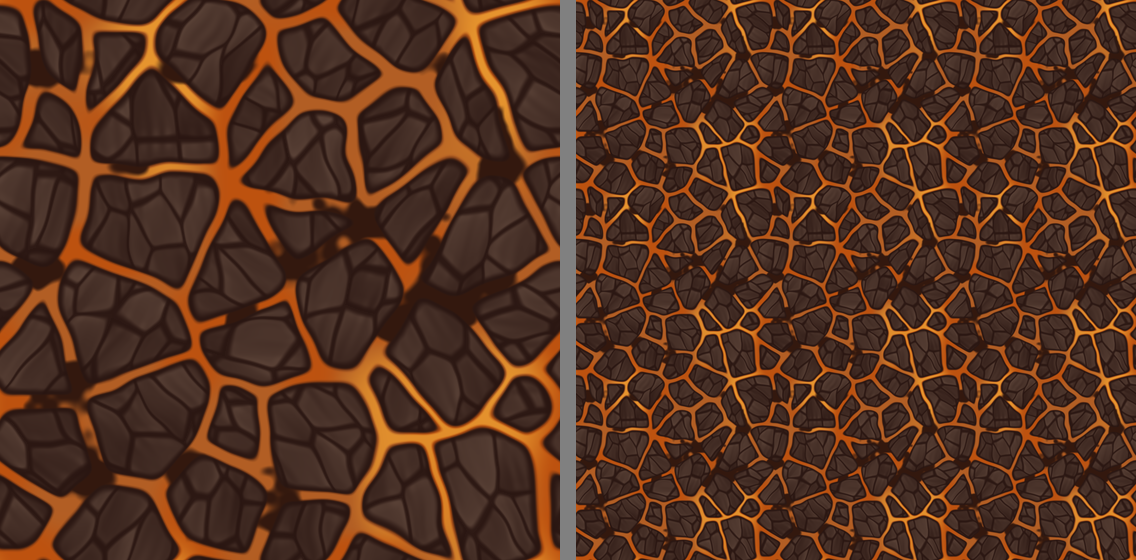
Left, the tile; right, the same tile 3 across and 3 down.
Give the GLSL for this texture, as a Shadertoy shader.

```glsl
// Cracked volcanic rock over glowing lava, tiling in both directions.
// A weighted Voronoi diagram makes the angular rocks; a second, stretched one
// in each rock's own frame splits it into painted facets with dark cracks.

const float ROCKS = 6.0;          // rocks per canvas side
const float LOCAL_PERIOD = 512.0; // wrap far outside any single rock

const vec3 ROCK_SHADOW = vec3(0.16, 0.083, 0.066);
const vec3 ROCK_LIGHT  = vec3(0.365, 0.27, 0.225);
const vec3 LAVA_BROWN  = vec3(0.37, 0.17, 0.07);
const vec3 LAVA_DEEP   = vec3(0.74, 0.32, 0.06);
const vec3 LAVA_ORANGE = vec3(0.70, 0.37, 0.14);
const vec3 LAVA_YELLOW = vec3(0.90, 0.58, 0.18);
const vec3 SOOT        = vec3(0.20, 0.095, 0.055);

struct Cell {
    vec2 toSite; // vector from the point to the cell's site
    vec2 id;     // wrapped grid index
    float edge;  // distance to the rounded cell border
};

float hash(vec2 p) {
    return fract(sin(dot(p, vec2(127.1, 311.7))) * 43758.5453);
}

vec2 hash2(vec2 p) {
    return vec2(hash(p), hash(p + vec2(19.3, 47.9)));
}

// Value noise that repeats after a whole number of lattice steps
float noise(vec2 p, float period) {
    vec2 i = floor(p), f = fract(p);
    f = f * f * (3.0 - 2.0 * f);
    vec2 a = mod(i, period), b = mod(i + 1.0, period);
    return mix(mix(hash(a), hash(vec2(b.x, a.y)), f.x),
               mix(hash(vec2(a.x, b.y)), hash(b), f.x), f.y);
}

vec2 siteOf(vec2 cell, float period, float jitter) {
    return cell + 0.5 + jitter * (hash2(mod(cell, period)) - 0.5);
}

float weightOf(vec2 cell, float period, float spread) {
    return spread * hash(mod(cell, period) + 73.7);
}

// Weighted Voronoi cell; a larger sharpness gives tighter corners
Cell weightedCell(vec2 p, float period, float jitter, float spread, float sharpness) {
    vec2 base = floor(p), nearest = vec2(0.0);
    Cell cell;
    float best = 1e9;
    for (int y = -2; y <= 2; y++)
    for (int x = -2; x <= 2; x++) {
        vec2 g = base + vec2(x, y);
        vec2 r = siteOf(g, period, jitter) - p;
        float power = dot(r, r) - weightOf(g, period, spread);
        if (power < best) {
            best = power;
            nearest = g;
            cell.toSite = r;
        }
    }
    cell.id = mod(nearest, period);

    // Smooth minimum of the distances to all bisectors
    float sum = 1e-9;
    for (int y = -2; y <= 2; y++)
    for (int x = -2; x <= 2; x++) {
        vec2 g = base + vec2(x, y);
        if (g == nearest) continue;
        vec2 r = siteOf(g, period, jitter) - p;
        float power = dot(r, r) - weightOf(g, period, spread);
        sum += exp(-sharpness * (power - best) / (2.0 * length(r - cell.toSite) + 1e-4));
    }
    cell.edge = -log(sum) / sharpness;
    return cell;
}

// Facets, cracks and brush strokes inside one rock
vec3 rockColor(Cell rock, float depth) {
    float angle = 0.9 + 2.2 * hash(rock.id + 5.1);
    vec2 along = vec2(cos(angle), sin(angle));
    vec2 turned = vec2(dot(rock.toSite, along), dot(rock.toSite, vec2(-along.y, along.x)));
    vec2 local = turned * vec2(1.5, 2.9) + 40.0 * hash2(rock.id + 11.0) + 8.0;
    Cell facet = weightedCell(local, LOCAL_PERIOD, 0.95, 0.3, 40.0);

    float strokes = noise(local * vec2(1.5, 5.0), LOCAL_PERIOD);
    float tilt = 6.2832 * hash(facet.id + 3.0);
    float tone = 0.51 + 0.30 * (hash(facet.id + 31.0) - 0.5);
    tone += 0.22 * dot(facet.toSite, vec2(cos(tilt), sin(tilt)));
    tone += 0.16 * (strokes - 0.5) - 0.12 * rock.toSite.y;

    // Pale worn ridge next to a dark crack of changing width
    float crackWidth = 0.015 + 0.085 * noise(local * 1.3 + 4.0, LOCAL_PERIOD);
    float ridge = smoothstep(0.04, 0.10, facet.edge) * (1.0 - smoothstep(0.10, 0.24, facet.edge));
    tone += 0.12 * ridge * strokes;
    tone *= mix(0.12, 1.0, smoothstep(crackWidth * 0.2, crackWidth + 0.04, facet.edge));

    // Dark painted outline
    float outline = 0.045 + 0.03 * strokes;
    tone *= mix(0.08, 1.0, smoothstep(0.015, outline + 0.02, depth));
    return mix(ROCK_SHADOW, ROCK_LIGHT, clamp(tone, 0.0, 1.0));
}

// Lava bed: warm patches, scorched borders and sooty clogs
vec3 lavaColor(vec2 uv, float gap) {
    vec3 color = mix(LAVA_DEEP, LAVA_ORANGE, smoothstep(0.2, 0.55, noise(uv * 9.0, 9.0)));
    float heat = noise(uv * 5.0 + 2.5, 5.0);
    color = mix(color, LAVA_YELLOW, smoothstep(0.50, 0.85, heat) * smoothstep(0.01, 0.045, gap));
    color = mix(LAVA_BROWN, color, smoothstep(-0.01, 0.032, gap));
    float soot = noise(uv * 11.0 + 0.3, 11.0) + 0.15 * (noise(uv * 44.0, 44.0) - 0.5);
    return mix(color, SOOT, smoothstep(0.70, 0.80, soot));
}

void mainImage(out vec4 fragColor, in vec2 fragCoord) {
    vec2 uv = fragCoord / iResolution.xy;
    vec2 wobble = vec2(noise(uv * 18.0, 18.0), noise(uv * 18.0 + 7.5, 18.0)) - 0.5;
    Cell rock = weightedCell(uv * ROCKS + 0.09 * wobble, ROCKS, 0.85, 0.32, 24.0);

    float inset = 0.035 + 0.03 * hash(rock.id + 2.0) + 0.025 * noise(uv * 12.0, 12.0);
    float depth = rock.edge - inset;
    float softness = max(0.013, ROCKS / iResolution.y);
    float mask = smoothstep(-softness, softness, depth);
    fragColor = vec4(mix(lavaColor(uv, -depth), rockColor(rock, depth), mask), 1.0);
}
```
